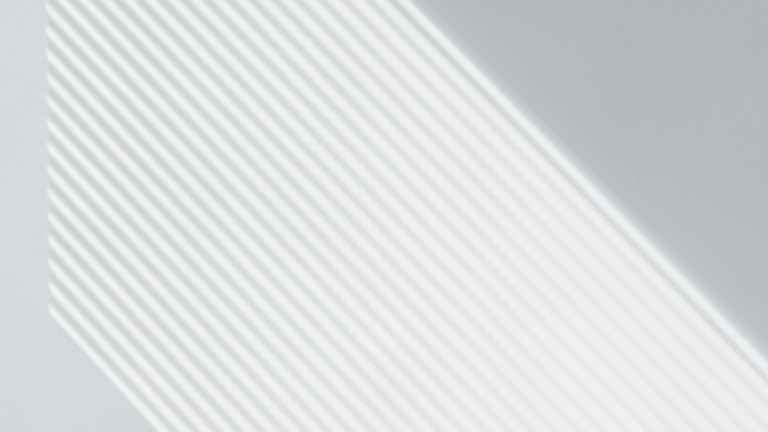
A WebGL 2 fragment shader for this background:

```glsl
#version 300 es
precision highp float;

uniform vec2 u_resolution;
out vec4 outColor;

// All lengths are in canvas heights
#define PITCH 0.0532        // distance between slats along the left frame
#define SLOPE 1.047         // fall of the light bands
#define FAN 0.0438          // spreading of the bands to the right
#define FRAME_X 0.111       // left end of the bands
#define LAST_BAND 0.7106    // height of the lowest band at the frame, from the top
#define BAND_COUNT 29.35    // bands up to the far edge
#define GRAIN 0.014         // strength of the plaster grain
#define GRAIN_SCALE 260.0   // grain cells per canvas height

const float TAU = 6.2831853;
const vec3 WALL_LEFT = vec3(0.795, 0.808, 0.823);
const vec3 WALL_RIGHT = vec3(0.705, 0.727, 0.742);
const vec3 LIGHT_LEFT = vec3(0.945, 0.952, 0.949);
const vec3 LIGHT_RIGHT = vec3(0.930, 0.937, 0.943);

float hash(vec2 p) {
    return fract(sin(dot(p, vec2(127.1, 311.7))) * 43758.5453);
}

float valueNoise(vec2 p) {
    vec2 cell = floor(p), f = fract(p);
    f = f * f * (3.0 - 2.0 * f);
    return mix(mix(hash(cell), hash(cell + vec2(1, 0)), f.x),
               mix(hash(cell + vec2(0, 1)), hash(cell + 1.0), f.x), f.y);
}

// Index of the slanted band, 0 at the lowest, rising to the upper right
float bandIndex(vec2 p) {
    float x = p.x - FRAME_X;
    float startY = (p.y - SLOPE * x) / (1.0 + FAN * x);
    return (LAST_BAND - startY) / PITCH;
}

// Unlit wall, darker to the upper right, with a halo by the far edge
vec3 wallColor(vec2 p, float band) {
    vec3 wall = mix(WALL_LEFT, WALL_RIGHT, smoothstep(0.1, 1.0, p.x));
    wall += 0.035 * (p.y - 0.35) * smoothstep(0.9, 1.7, p.x);
    wall -= 0.012 * smoothstep(0.5, 1.0, p.y) * (1.0 - smoothstep(0.0, 0.4, p.x));
    return wall + 0.045 * exp(-max(band - BAND_COUNT, 0.0) * 0.8);
}

// Lit wall crossed by slat shadows that fade to the lower right
vec3 litColor(vec2 p, float band) {
    float fade = smoothstep(0.0, 1.65, p.x + 0.3 * p.y);
    float shadow = pow(0.5 - 0.5 * cos(TAU * band), mix(0.9, 1.6, fade));
    float depth = mix(0.145, 0.028, fade);
    depth += 0.05 * smoothstep(BAND_COUNT - 2.2, BAND_COUNT - 0.8, band);
    vec3 light = mix(LIGHT_LEFT, LIGHT_RIGHT, smoothstep(0.2, 1.4, p.x));
    return light - shadow * depth * vec3(1.04, 0.99, 0.97);
}

void main() {
    vec2 p = gl_FragCoord.xy / u_resolution.y;
    p.y = 1.0 - p.y;
    float band = bandIndex(p);

    // Window outline: rounded band ends, a firm lower edge and a soft far edge
    float bandEnd = FRAME_X - 0.006 + 0.012 * p.y;
    bandEnd += 0.006 * (0.5 - 0.5 * cos(TAU * band));
    float window = smoothstep(-0.007, 0.008, p.x - bandEnd);
    window *= smoothstep(-0.55, -0.1, band);
    window *= 1.0 - smoothstep(BAND_COUNT - 0.4, BAND_COUNT + 0.6, band);

    vec3 color = mix(wallColor(p, band), litColor(p, band), window);

    // Plaster grain and broad unevenness
    color += GRAIN * (valueNoise(p * GRAIN_SCALE) - 0.5);
    color += 0.008 * (valueNoise(p * 9.0) - 0.5);
    outColor = vec4(color, 1.0);
}
```
